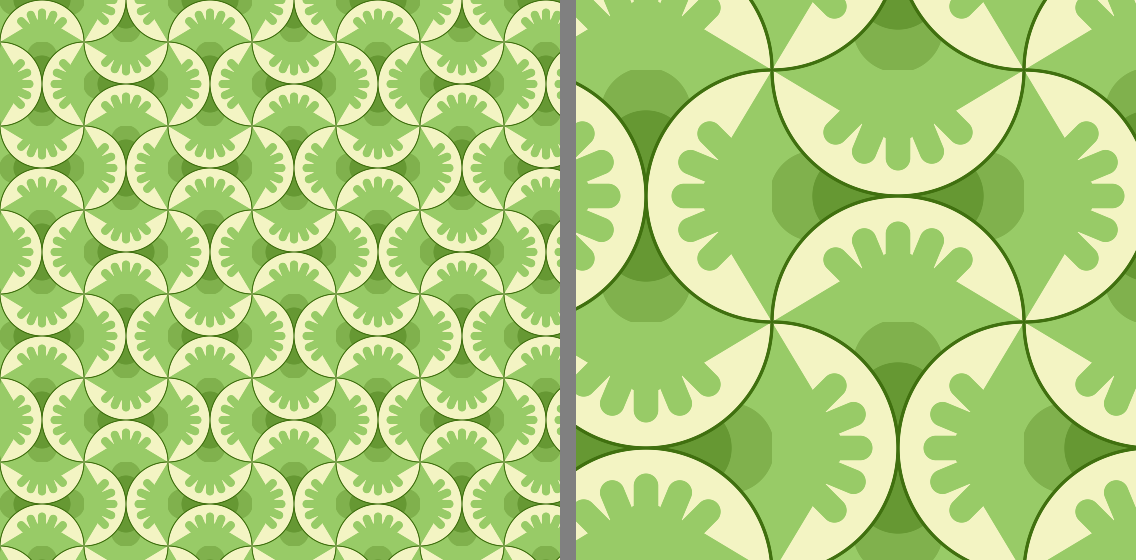
Left: the whole. Right: its middle third, enlarged.
Write a WebGL 1 fragment shader that draws this pattern.

```glsl
precision highp float;

uniform vec2 u_resolution;

#define CELL 0.15
#define CELL_SHIFT vec2(0.0, -0.1667)
#define LINE_HALF 0.0135
#define TOOTH_LENGTH 0.70
#define TOOTH_RADIUS 0.098
#define TOOTH_STEP 0.3927
#define WING_SLOPE 0.6
#define LEAF vec3(0.597, 0.798, 0.404)
#define SHADE vec3(0.500, 0.694, 0.302)
#define DEEP vec3(0.400, 0.595, 0.200)
#define CREAM vec3(0.953, 0.957, 0.766)
#define OUTLINE vec3(0.250, 0.440, 0.060)

// Antialiased coverage of a signed distance.
float cover(float dist, float pixel) {
  return 1.0 - smoothstep(-0.5 * pixel, 0.5 * pixel, dist);
}

// Distance to a round-ended bar from the origin along dir.
float bar(vec2 p, vec2 dir, float len, float radius) {
  return length(p - dir * clamp(dot(p, dir), 0.0, len)) - radius;
}

// Green comb inside a half disc: five teeth and a side wedge.
// x runs along the flat side (mirrored), y towards the rim.
float comb(vec2 p) {
  float dist = (p.y - WING_SLOPE * (1.0 - p.x)) / length(vec2(1.0, WING_SLOPE));
  for (int i = 0; i < 3; i++) {
    float angle = float(i) * TOOTH_STEP;
    dist = min(dist, bar(p, vec2(sin(angle), cos(angle)), TOOTH_LENGTH, TOOTH_RADIUS));
  }
  return dist;
}

// Tapered tail between two half discs, shaded towards its tip.
vec3 tail(vec2 p, float pixel) {
  float middle = cover(length(p - vec2(0.66, 0.0)) - 0.36, pixel);
  float tip = cover(length(p - vec2(0.33, 0.0)) - 0.35, pixel);
  return mix(mix(LEAF, SHADE, middle), DEEP, tip);
}

void main() {
  float side = min(u_resolution.x, u_resolution.y);
  float pixel = 2.0 / (CELL * side);
  vec2 grid = gl_FragCoord.xy / (side * CELL) + CELL_SHIFT;
  vec2 id = floor(grid);

  // Alternate cells are turned by a quarter; each has mirror symmetry.
  vec2 p = abs(fract(grid) * 2.0 - 1.0);
  if (mod(id.x + id.y, 2.0) > 0.5) p = p.yx;

  // Two half discs meet at the cell centre.
  vec2 fan = vec2(p.x, 1.0 - p.y);
  float rim = length(fan) - 1.0;
  vec3 scallop = mix(CREAM, LEAF, cover(comb(fan), pixel));
  vec3 color = mix(tail(p, pixel), scallop, cover(rim, pixel));

  // Outlines, including the neighbouring arc that grazes the corner.
  float arc = min(abs(rim), abs(length(p - vec2(1.0, 2.0)) - 1.0));
  color = mix(color, OUTLINE, cover(arc - LINE_HALF, pixel));

  gl_FragColor = vec4(color, 1.0);
}
```
